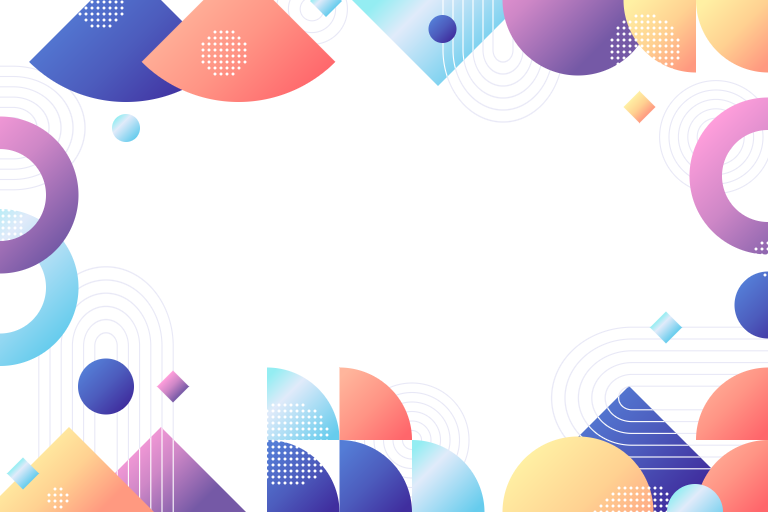
This background is drawn by a Shadertoy shader. Its source:

```glsl
// A white page framed by flat geometric shapes: fans, rings, discs, quarter discs.
// Each shape is a distance function filled by a diagonal three-colour ramp;
// line arches and halftone dots come from repeats. Units: 768 x 512, y downward.

#define PAGE vec2(768.0, 512.0)
#define LINE_HALF 0.55
#define DOT_PITCH 6.0
#define DOT_RADIUS 1.45
#define QUARTER 72.5
#define FAN 137.0
#define GEM 16.0
#define RING vec2(78.5, 46.0)

struct Ramp { vec3 start, middle, end; float stop; };
const Ramp BLUE = Ramp(vec3(.33, .49, .84), vec3(.30, .36, .74), vec3(.25, .18, .62), .5);
const Ramp CORAL = Ramp(vec3(1, .71, .61), vec3(1, .58, .52), vec3(1, .40, .42), .5);
const Ramp GOLD = Ramp(vec3(1, .94, .64), vec3(1, .82, .57), vec3(1, .60, .50), .5);
const Ramp PINK = Ramp(vec3(1, .62, .86), vec3(.81, .53, .78), vec3(.46, .35, .65), .45);
const Ramp ICE = Ramp(vec3(.58, .93, .95), vec3(.88, .92, .98), vec3(.40, .80, .93), .3);
const vec3 WHITE = vec3(1);
const vec3 LAVENDER = vec3(.91, .91, .965);

vec2 p;       // current point on the page
vec3 col;     // colour built so far
float pixel;  // page units per pixel

float cover(float d) { return clamp(.5 - d / pixel, 0., 1.); }

// Fill a shape with a ramp running from upper left to lower right.
void paint(float d, Ramp r, vec2 centre, float size) {
    float t = clamp(.5 + dot(p - centre, vec2(.354)) / size, 0., 1.);
    vec3 c = mix(r.start, r.middle, min(t / r.stop, 1.));
    c = mix(c, r.end, max((t - r.stop) / (1. - r.stop), 0.));
    col = mix(col, c, cover(d));
}

void disc(vec2 c, float radius, Ramp r) { paint(length(p - c) - radius, r, c, radius); }

void ring(vec2 c, Ramp r) {
    float l = length(p - c);
    paint(max(l - RING.x, RING.y - l), r, c, RING.x);
}

void gem(vec2 c, Ramp r) {
    vec2 q = abs(p - c);
    paint((q.x + q.y - GEM) * .707, r, c, GEM * .7);
}

void quarter(vec2 corner, vec2 dir, Ramp r) {
    vec2 q = (p - corner) * dir;
    float d = max(length(q) - QUARTER, max(-q.x, -q.y));
    paint(d, r, corner + dir * QUARTER * .5, QUARTER * .6);
}

void fan(vec2 apex, Ramp r) {
    vec2 q = p - apex;
    paint(max(length(q) - FAN, (abs(q.x) - q.y) * .707), r, apex + vec2(0, 85), 80.);
}

// Right-angled peak opening along dir, crossed by white lines.
void peak(vec2 apex, float dir, float size, Ramp r, float lines) {
    vec2 q = p - apex;
    float d = (abs(q.x) - q.y * dir) * .707;
    paint(d, r, apex + vec2(0, size * dir), size);
    col = mix(col, WHITE, lines * cover(d));
}

// Nested outlines, rounded towards tip; a zero tip gives closed rings.
float arches(vec2 c, vec2 tip, vec2 gap, float count) {
    vec2 q = p - c;
    q -= tip * min(dot(q, tip), 0.);
    float r = length(q / gap);
    float k = clamp(floor(r + .5), 1., count);
    return cover(abs(r - k) * min(gap.x, gap.y) - LINE_HALF);
}

// Round patch of white halftone dots.
void dots(vec2 c, float radius) {
    vec2 cell = mod(p - c, DOT_PITCH) - DOT_PITCH * .5;
    float inside = step(length(p - cell - c), radius);
    col = mix(col, WHITE, inside * cover(length(cell) - DOT_RADIUS));
}

void mainImage(out vec4 fragColor, in vec2 fragCoord) {
    vec2 uv = fragCoord / iResolution.xy;
    p = vec2(uv.x, 1. - uv.y) * PAGE;
    pixel = PAGE.y / iResolution.y;
    col = WHITE;

    // Line work
    float topLines = arches(vec2(503, 50), vec2(0, 1), vec2(10, 12), 6.);
    float leftLines = arches(vec2(106, 346), vec2(0, -1), vec2(11.2, 13.2), 6.);
    float rightLines = arches(vec2(632, 398), vec2(-1, 0), vec2(13.4, 11.8), 6.);
    float lines = max(topLines, max(leftLines, rightLines));
    lines = max(lines, arches(vec2(13, 128), vec2(1, 0), vec2(12, 10.3), 6.));
    lines = max(lines, arches(vec2(312, 9), vec2(0), vec2(11.8), 3.));
    lines = max(lines, arches(vec2(716, 137), vec2(0), vec2(9.4), 6.));
    lines = max(lines, arches(vec2(412, 440), vec2(0), vec2(9.5), 6.));
    col = mix(col, LAVENDER, lines);

    // Top edge
    fan(vec2(126, -35), BLUE);
    fan(vec2(238.5, -35), CORAL);
    gem(vec2(326, 1), ICE);
    peak(vec2(438, 86), -1., 60., ICE, topLines);
    disc(vec2(442.5, 29), 14., BLUE);
    paint(length(p - vec2(578, 0)) - 75.5, PINK, vec2(558, -18), 75.);
    for (float i = 0.; i < 2.; i++) quarter(vec2(696. + i * QUARTER, 0), vec2(-1, 1), GOLD);
    gem(vec2(639.5, 107), GOLD);

    // Sides
    ring(vec2(0, 287.5), ICE);
    dots(vec2(6, 225), 20.);
    ring(vec2(0, 195), PINK);
    disc(vec2(126, 128), 14., ICE);
    ring(vec2(768, 176), PINK);
    disc(vec2(768, 305), 33.5, BLUE);

    // Lower left
    disc(vec2(106, 386.5), 28., BLUE);
    gem(vec2(173, 386.5), PINK);
    peak(vec2(161, 427), 1., 48., PINK, leftLines);
    peak(vec2(69, 427), 1., 48., GOLD, 0.);
    gem(vec2(23, 473.5), ICE);

    // Bottom centre
    quarter(vec2(267, 440), vec2(1, -1), ICE);
    quarter(vec2(339.5, 440), vec2(1, -1), CORAL);
    for (float i = 0.; i < 2.; i++) quarter(vec2(267. + i * QUARTER, 512.5), vec2(1, -1), BLUE);
    quarter(vec2(412, 512.5), vec2(1, -1), ICE);

    // Lower right
    peak(vec2(629, 386), 1., 70., BLUE, rightLines);
    disc(vec2(578, 512), 75.5, GOLD);
    dots(vec2(640, 533), 50.);
    for (float i = 0.; i < 2.; i++) quarter(vec2(768.5, 440. + i * QUARTER), vec2(-1), CORAL);
    disc(vec2(695, 512), 28., ICE);
    gem(vec2(666, 327.5), ICE);

    // Halftone patches
    dots(vec2(101, 5), 25.);
    dots(vec2(224, 53), 24.);
    dots(vec2(645, 49), 36.);
    dots(vec2(765, 252), 12.);
    dots(vec2(768, 272), 8.);
    dots(vec2(58, 498), 12.);
    dots(vec2(288, 444), 43.);

    fragColor = vec4(col, 1);
}
```
